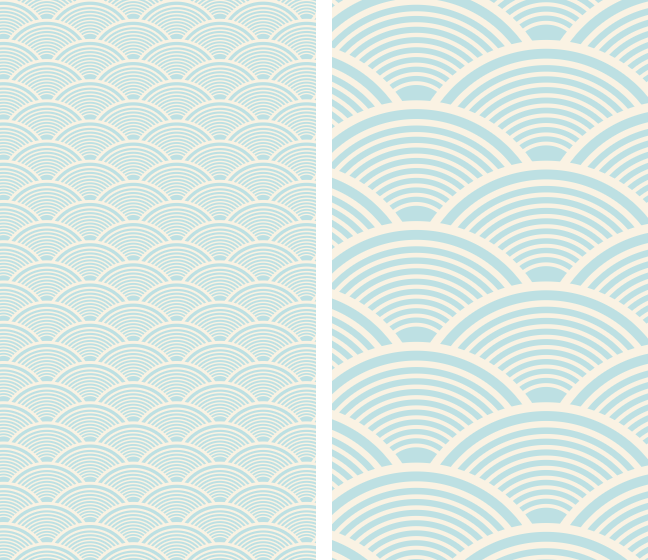
Left: the whole. Right: its middle third, enlarged.
Give the GLSL for this pattern, as a Shadertoy shader.

```glsl
const vec3 CREAM = vec3(0.98, 0.95, 0.89);
const vec3 AQUA = vec3(0.74, 0.88, 0.89);

// One unit is half the width of a fan.
const float UNITS_ACROSS = 7.30;
const float ROW_HEIGHT = 0.465;
const vec2 FIRST_PEAK = vec2(1.082, 11.572);

// Radii inside one fan, from the rim to the core.
const float FAN_RADIUS = 1.082;
const float BAND_OUTER = 1.014;
const float BAND_INNER = 0.938;
const float RINGS_OUTER = 0.888;
const float CORE_RADIUS = 0.27;
const float RING_COUNT = 8.0;
const float RING_FILL = 0.58;

// Coverage of a shape from its inward distance to the edge.
float coverage(float inside, float pixel) {
    return clamp(inside / pixel + 0.5, 0.0, 1.0);
}

// Thin rings whose pitch tightens slightly towards the core.
float ringStripes(float radius, float pixel) {
    float span = RINGS_OUTER - CORE_RADIUS;
    float t = (RINGS_OUTER - radius) / span;
    float index = RING_COUNT * t * (0.88 + 0.12 * t);
    float pitch = span / (RING_COUNT * (0.88 + 0.24 * t));
    float offset = abs(fract(index - 0.5 * RING_FILL + 0.5) - 0.5);
    float stripes = coverage((0.5 * RING_FILL - offset) * pitch, pixel);
    return stripes * step(radius, 0.5 * (BAND_INNER + RINGS_OUTER));
}

vec3 fanColor(float radius, float pixel) {
    float band = coverage(min(BAND_OUTER - radius, radius - BAND_INNER), pixel);
    float core = coverage(CORE_RADIUS - radius, pixel);
    float ink = max(max(band, core), ringStripes(radius, pixel));
    return mix(CREAM, AQUA, ink);
}

// Distance to the nearest fan centre in a row; odd rows shift by half a fan.
float rowRadius(vec2 p, float row) {
    float x = p.x - FIRST_PEAK.x - mod(row, 2.0);
    x = mod(x + 1.0, 2.0) - 1.0;
    float centerY = FIRST_PEAK.y + row * ROW_HEIGHT - FAN_RADIUS;
    return length(vec2(x, p.y - centerY));
}

void mainImage(out vec4 fragColor, in vec2 fragCoord) {
    float pixel = UNITS_ACROSS / iResolution.x;
    vec2 p = fragCoord * pixel;
    float frontRow = floor((p.y - FIRST_PEAK.y) / ROW_HEIGHT);

    // Paint rows from back to front; lower rows overlap higher ones.
    vec3 color = CREAM;
    for (int i = 4; i >= 0; i--) {
        float radius = rowRadius(p, frontRow + float(i));
        color = mix(color, fanColor(radius, pixel), coverage(FAN_RADIUS - radius, pixel));
    }
    fragColor = vec4(color, 1.0);
}
```
